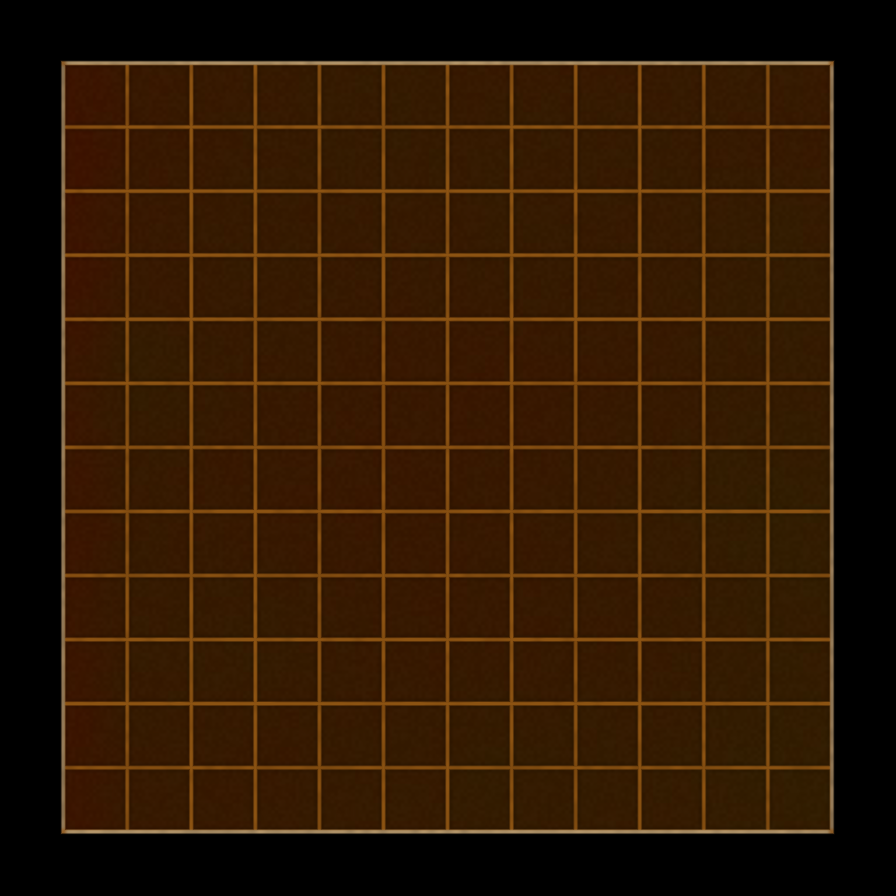
Reproduce this pattern procedurally as a three.js fragment shader.

```glsl
// A dark brown square panel on black, ruled into 12 by 12 cells by thin amber
// lines and framed by a pale tan edge. Distances to the rules and to the frame
// give the strokes; value noise tints the fill and wears the lines.

varying vec2 vUv;

float hash(vec2 p) {
    p = fract(p * vec2(0.1031, 0.1137));
    p += dot(p, p.yx + 33.33);
    return fract((p.x + p.y) * p.x * 43.7);
}

float noise(vec2 p) {
    vec2 i = floor(p);
    vec2 f = fract(p);
    f = f * f * (3.0 - 2.0 * f);
    return mix(mix(hash(i), hash(i + vec2(1.0, 0.0)), f.x),
               mix(hash(i + vec2(0.0, 1.0)), hash(i + vec2(1.0, 1.0)), f.x), f.y);
}

// Soft stroke from the distance to its centre line.
float stroke(float d) {
    return 1.0 - smoothstep(0.0006, 0.0034, d);
}

void main() {
    const float cell = 0.0715;
    const float halfSide = 6.0 * cell;
    vec2 p = vUv - vec2(0.4995, 0.5007);

    // Signed distance to the panel's edge, negative inside
    vec2 side = abs(p) - halfSide;
    float edge = max(side.x, side.y);
    float inside = 1.0 - smoothstep(-0.001, 0.001, edge);

    // Fill: drifting red and olive tints, square patches and fine grain
    float drift = noise(vUv * 7.0 + 3.0) - 0.5 + 0.6 * (p.x - p.y) * step(0.0, p.x);
    float patches = hash(floor(vUv * 48.0)) - 0.5;
    float grain = noise(vUv * 256.0) - 0.5;
    float tint = 0.03 * drift + 0.012 * patches - 0.03 * smoothstep(-0.34, -0.43, p.x);
    vec3 color = vec3(0.21, 0.10, 0.002) + vec3(-0.7, 0.6, 0.05) * tint + 0.018 * grain;

    // Rules: x holds the upright lines, y the level ones
    vec2 grid = p / cell;
    vec2 index = floor(grid + 0.5);
    vec2 gap = abs(grid - index) * cell;
    color *= 1.0 - 0.12 * (1.0 - smoothstep(0.003, 0.008, min(gap.x, gap.y)));

    // Each line has its own strength, and fades a little along its length
    vec2 strength = vec2(0.80 + 0.18 * hash(vec2(index.x + 20.0, 4.0)),
                         0.90 + 0.18 * hash(vec2(index.y + 20.0, 9.0)));
    strength *= 0.9 + 0.2 * vec2(noise(vec2(index.x * 7.0 + 90.0, vUv.y * 90.0)),
                                 noise(vec2(vUv.x * 90.0, index.y * 7.0 + 90.0)));
    vec2 rule = strength * vec2(stroke(gap.x), stroke(gap.y));
    color = mix(color, vec3(0.55, 0.325, 0.07), min(max(rule.x, rule.y), 1.0));
    color *= inside;

    // Frame: level sides brighter, corners turning amber
    float level = step(side.x, side.y);
    float corner = smoothstep(-0.006, 0.0, min(side.x, side.y));
    vec3 frame = mix(vec3(0.56, 0.46, 0.33), vec3(0.66, 0.55, 0.39), level);
    frame = mix(frame, vec3(0.58, 0.38, 0.16), corner);
    frame *= 0.92 + 0.16 * noise(vUv * 110.0);
    color = mix(color, frame, stroke(abs(edge)));

    gl_FragColor = vec4(color, 1.0);
}
```
